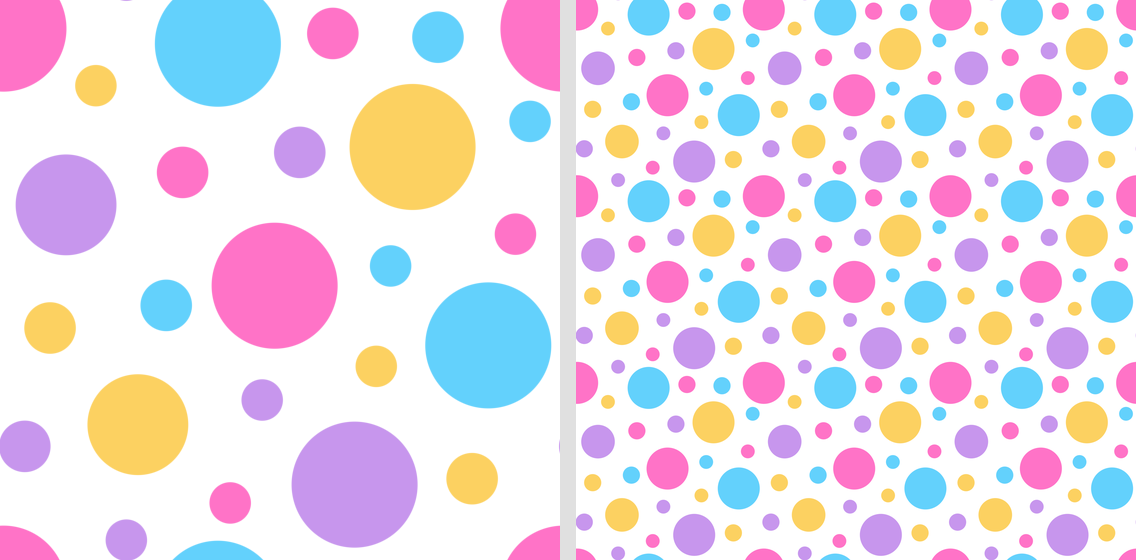
Left: one tile. Right: repeated 3 by 3.
Reproduce this pattern procedurally as a three.js fragment shader.

```glsl
// Seamless confetti of large, medium and small candy-coloured dots on white.
varying vec2 vUv;

float hash(float n) {
  return fract(sin(n * 12.9898 + 4.1) * 4375.85);
}

vec2 jitter(float seed, float amount) {
  float angle = 6.2832 * hash(seed);
  return amount * vec2(cos(angle), sin(angle));
}

vec3 candy(float index) {
  float i = mod(index, 4.0);
  if (i < 0.5) return vec3(1.0, 0.45, 0.78);
  if (i < 1.5) return vec3(0.39, 0.82, 0.99);
  if (i < 2.5) return vec3(0.99, 0.82, 0.38);
  return vec3(0.78, 0.59, 0.93);
}

// Slanted lattice of eight points per tile, swayed up and down and jittered.
vec2 largeCentre(float k) {
  float sway = mod(k, 2.0) < 0.5 ? 0.03 : -0.03;
  return vec2(3.0 * k, k) / 8.0 + vec2(0.0, sway) + jitter(mod(k, 8.0), 0.022);
}

// Paints one dot; the distance wraps around the tile.
void dot2D(inout vec3 colour, vec2 uv, vec2 centre, float radius, vec3 fill) {
  vec2 offset = fract(uv - centre + 0.5) - 0.5;
  float edge = length(offset) - radius;
  colour = mix(fill, colour, smoothstep(-0.0014, 0.0014, edge));
}

void main() {
  vec2 uv = vec2(vUv.x, 1.0 - vUv.y);
  vec3 colour = vec3(1.0);

  for (int i = 0; i < 8; i++) {
    float k = float(i);
    bool odd = mod(k, 2.0) > 0.5;

    // Large dots, two of them slightly reduced.
    float radius = (i == 3 || i == 6) ? 0.09 : 0.1125;
    vec2 here = largeCentre(k);
    dot2D(colour, uv, here, radius, candy(k));

    // Lesser dots sit in the two triangular gaps beside each lattice point.
    vec2 right = largeCentre(k + 1.0);
    vec2 below = largeCentre(k + 3.0) - vec2(1.0, 0.0);
    vec2 across = largeCentre(k + 4.0) - vec2(1.0, 0.0);
    vec2 nearGap = (here + right + below) / 3.0 + jitter(k + 20.0, 0.012);
    vec2 farGap = (right + below + across) / 3.0 + jitter(k + 40.0, 0.012);
    dot2D(colour, uv, nearGap, odd ? 0.046 : 0.037, candy(k + 2.0));
    dot2D(colour, uv, farGap, odd ? 0.037 : 0.046, candy(k + 2.0 * step(4.0, k)));
  }

  gl_FragColor = vec4(colour, 1.0);
}
```
